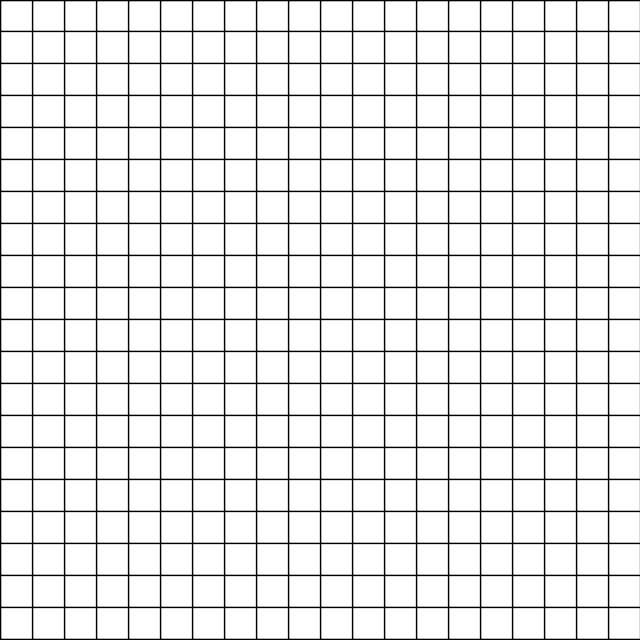
Reproduce this pattern procedurally as a WebGL 1 fragment shader.

```glsl
precision highp float;
// Plain square grid: thin black rules on white, evenly spaced both ways.
// Each rule is a box whose exact pixel coverage gives its smooth edge;
// one extra rule closes the grid along the top.

#define CELLS 20.0
#define LINE_WIDTH 0.00225
#define GRID_OFFSET vec2(0.0009, 0.0009)
#define TOP_RULE_Y 0.9991
#define PAPER_COLOR vec3(1.0)
#define INK_COLOR vec3(0.0)

uniform vec2 u_resolution;

// Share of a pixel covered by a rule whose centre lies at the given distance.
float ruleCoverage(float centreDistance, float pixel) {
  float halfWidth = 0.5 * LINE_WIDTH;
  float upper = min(centreDistance + 0.5 * pixel, halfWidth);
  float lower = max(centreDistance - 0.5 * pixel, -halfWidth);
  return clamp((upper - lower) / pixel, 0.0, 1.0);
}

// Signed distance along each axis to the nearest grid rule.
vec2 gridDistance(vec2 p) {
  return (fract((p - GRID_OFFSET) * CELLS + 0.5) - 0.5) / CELLS;
}

void main() {
  vec2 uv = gl_FragCoord.xy / u_resolution;
  vec2 pixel = 1.0 / u_resolution;

  // Repeating rules, then the closing rule at the top
  vec2 d = gridDistance(uv);
  float vertical = ruleCoverage(d.x, pixel.x);
  float horizontal = ruleCoverage(d.y, pixel.y);
  float topRule = ruleCoverage(uv.y - TOP_RULE_Y, pixel.y);
  horizontal = max(horizontal, topRule);

  // Union of the two directions
  float ink = 1.0 - (1.0 - vertical) * (1.0 - horizontal);
  gl_FragColor = vec4(mix(PAPER_COLOR, INK_COLOR, ink), 1.0);
}
```
